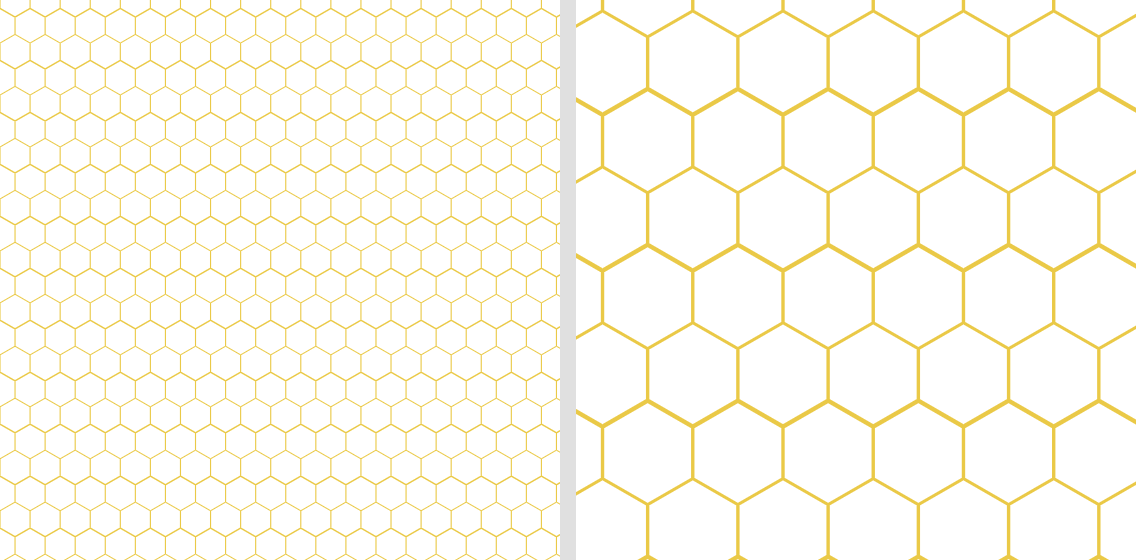
Left: the whole. Right: its middle third, enlarged.
Give the GLSL for this pattern, as a Shadertoy shader.

```glsl
#define COLUMNS 18.618
#define ROWS 21.552
#define TOP_ROW 0.9906
#define UPRIGHT_WIDTH 0.0376
#define THIN_WIDTH 0.0340
#define THICK_WIDTH 0.0485
#define LINE_COLOR vec3(0.919, 0.790, 0.280)
#define PAPER_COLOR vec3(1.0)

const float ROW_STEP = 0.8660254;  // row spacing for hexagons one unit wide

// Offset from the nearest hexagon centre; z is 1 in staggered rows
vec3 hexCell(vec2 p) {
    vec2 period = vec2(1.0, 2.0 * ROW_STEP);
    vec2 straight = p - period * round(p / period);
    vec2 shifted = p - period * (floor(p / period) + 0.5);
    return dot(straight, straight) < dot(shifted, shifted)
        ? vec3(straight, 0.0) : vec3(shifted, 1.0);
}

// Antialiased coverage of a line of the given width
float stroke(float dist, float width, float pixel) {
    return clamp((0.5 * width - dist) / pixel + 0.5, 0.0, 1.0);
}

void mainImage(out vec4 fragColor, in vec2 fragCoord) {
    vec2 uv = fragCoord / iResolution.y;
    float pixel = COLUMNS / iResolution.y;

    // Lattice space: one unit per cell width, rows counted down from the top
    vec2 p = vec2(uv.x * COLUMNS, ((1.0 - uv.y) * ROWS - TOP_ROW) * ROW_STEP);
    vec3 cell = hexCell(p);

    // Distances to the upright and slanted sides
    float upright = 0.5 - abs(cell.x);
    float slanted = 0.5 - dot(abs(cell.xy), vec2(0.5, ROW_STEP));

    // Zigzags alternate between thick and thin from row to row
    bool thick = (cell.y < 0.0) == (cell.z < 0.5);
    float slantWidth = thick ? THICK_WIDTH : THIN_WIDTH;

    float ink = max(stroke(upright, UPRIGHT_WIDTH, pixel),
                    stroke(slanted, slantWidth, pixel));
    fragColor = vec4(mix(PAPER_COLOR, LINE_COLOR, ink), 1.0);
}
```
